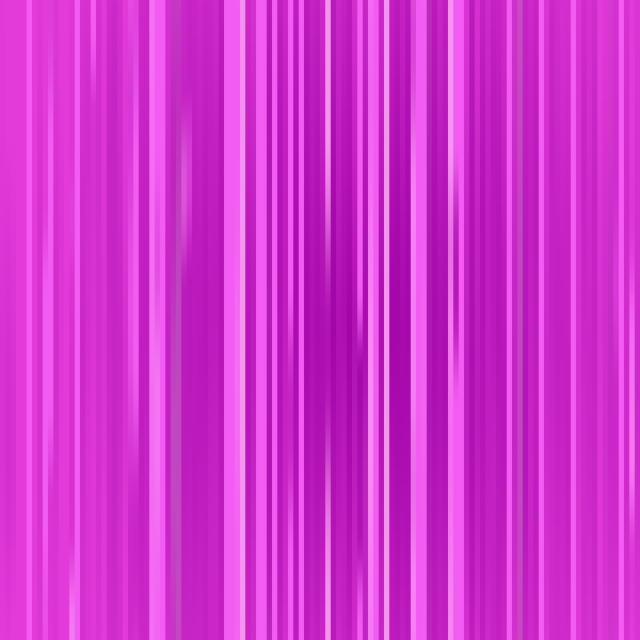
Reproduce this pattern procedurally as a three.js fragment shader.

```glsl
varying vec2 vUv;

const float COLUMNS = 120.0;
const float EDGE_SOFTNESS = 0.12;      // in column widths
const float STRIPE_LEVEL = 0.70;       // columns above this level light up
const float STRIPE_FADE = 0.07;
const float DRIFT_AMOUNT = 0.24;       // change of level along a column
const float DRIFT_SCALE = 1.7;         // drift cells per canvas height
const float PAIR_CHANCE = 0.24;        // neighbours joined into a wide stripe
const float PALE_CHANCE = 0.16;
const float MUTED_CHANCE = 0.09;
const float SHADE_VARIATION = 0.34;
const vec2 GLOOM_CENTER = vec2(0.56, 0.50);
const vec2 GLOOM_RADIUS = vec2(0.60, 1.10);
const vec3 DEEP_PURPLE = vec3(0.61, 0.00, 0.64);
const vec3 MAGENTA = vec3(0.87, 0.215, 0.84);
const vec3 BRIGHT_PINK = vec3(0.95, 0.36, 0.95);
const vec3 PALE_PINK = vec3(0.97, 0.58, 0.95);
const vec3 MUTED_MAUVE = vec3(0.75, 0.35, 0.75);

float hash(vec2 p) {
  vec3 q = fract(vec3(p.xyx) * 0.1031);
  q += dot(q, q.yzx + 33.33);
  return fract((q.x + q.y) * q.z);
}

// Gradient noise along one column, about -0.5 to 0.5
float columnNoise(float column, float y, float seed) {
  float cell = floor(y);
  float f = fract(y);
  float g0 = hash(vec2(column + seed, cell + 7.0)) * 2.0 - 1.0;
  float g1 = hash(vec2(column + seed, cell + 8.0)) * 2.0 - 1.0;
  float blend = f * f * f * (f * (f * 6.0 - 15.0) + 10.0);
  return mix(g0 * f, g1 * (f - 1.0), blend);
}

vec3 columnColor(float column, float y) {
  // Dark ground, lighter towards the sides
  vec2 position = vec2((column + 0.5) / COLUMNS, y);
  float ground = length((position - GLOOM_CENTER) / GLOOM_RADIUS);
  float shade = hash(vec2(column, 41.0));
  ground += SHADE_VARIATION * shade * shade;
  ground += 0.25 * columnNoise(column, y * DRIFT_SCALE, 300.0);
  vec3 color = mix(DEEP_PURPLE, MAGENTA, clamp(ground, 0.0, 1.08));

  // Occasional dusty columns
  float muted = hash(vec2(column, 83.0)) + 0.1 * columnNoise(column, y * DRIFT_SCALE, 500.0);
  color = mix(color, MUTED_MAUVE, 0.65 * smoothstep(1.0 - MUTED_CHANCE, 1.0, muted));

  // Bright stripes, single or joined in pairs
  float pair = floor(column * 0.5);
  float joined = step(hash(vec2(pair, 17.0)), PAIR_CHANCE);
  float source = mix(column, pair + 200.0, joined);
  float level = hash(vec2(source, 5.0));
  level += DRIFT_AMOUNT * columnNoise(column, y * DRIFT_SCALE + shade, 700.0);
  float stripe = smoothstep(STRIPE_LEVEL, STRIPE_LEVEL + STRIPE_FADE, level);
  float paleness = hash(vec2(column, 129.0)) + 0.2 * columnNoise(column, y * DRIFT_SCALE, 900.0);
  float pale = smoothstep(1.0 - 2.0 * PALE_CHANCE, 1.0 - 0.5 * PALE_CHANCE, paleness);
  return mix(color, mix(BRIGHT_PINK, PALE_PINK, pale), stripe);
}

void main() {
  // Blend each column into the next across a narrow edge
  float x = vUv.x * COLUMNS - 0.5;
  float column = floor(x);
  float edge = smoothstep(0.5 - EDGE_SOFTNESS, 0.5 + EDGE_SOFTNESS, fract(x));
  vec3 color = mix(columnColor(column, vUv.y), columnColor(column + 1.0, vUv.y), edge);
  gl_FragColor = vec4(color, 1.0);
}
```
